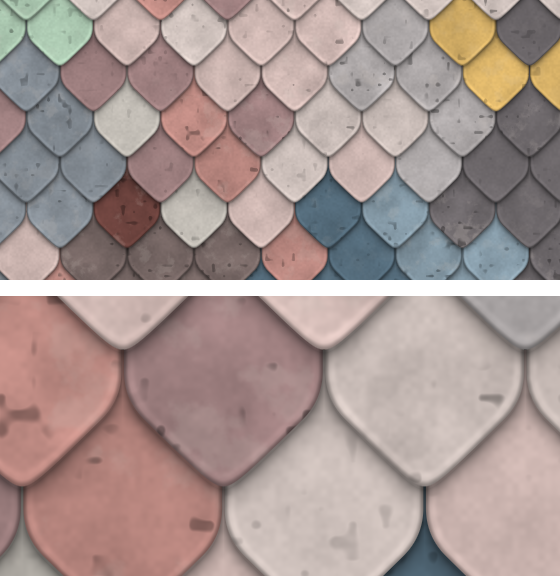
Top, the full canvas; bottom, a detail of the centre.
This pattern is drawn by a Shadertoy shader. Its source:

```glsl
const float HALF_WIDTH = 0.1198;
const float ROW_PITCH = 0.1628;
const vec2 FIRST_TIP = vec2(0.094, 0.0716);
const float TIP_RADIUS = 0.016;
const float CORNER_BLEND = 0.024;
const float SIDE_GAP = 0.0015;
const float SHADOW_DROP = 0.004;
const float SHADOW_WIDTH = 0.009;
const float SHADOW_DEPTH = 0.42;
const float TINT_JITTER = 0.95;
const vec3 GAP_COLOR = vec3(0.27, 0.24, 0.23);

const int TINT_COUNT = 14;
const vec3 TINTS[TINT_COUNT] = vec3[](
    vec3(0.66, 0.77, 0.68), vec3(0.79, 0.74, 0.72), vec3(0.80, 0.71, 0.69),
    vec3(0.76, 0.74, 0.71), vec3(0.74, 0.54, 0.51), vec3(0.62, 0.50, 0.50),
    vec3(0.42, 0.26, 0.24), vec3(0.85, 0.70, 0.41), vec3(0.68, 0.66, 0.66),
    vec3(0.42, 0.40, 0.41), vec3(0.51, 0.54, 0.57), vec3(0.52, 0.60, 0.65),
    vec3(0.33, 0.42, 0.48), vec3(0.46, 0.40, 0.39));

// Where each tint gathers: x, y measured downward, reach
const vec3 HOMES[TINT_COUNT] = vec3[](
    vec3(0.12, 0.06, 0.36), vec3(1.05, 0.22, 0.80), vec3(0.88, 0.38, 0.75),
    vec3(0.70, 0.48, 0.55), vec3(0.75, 0.50, 0.70), vec3(0.72, 0.42, 0.65),
    vec3(0.55, 0.60, 0.32), vec3(1.64, 0.18, 0.33), vec3(1.40, 0.45, 0.60),
    vec3(1.85, 0.62, 0.50), vec3(0.10, 0.65, 0.42), vec3(1.55, 0.92, 0.42),
    vec3(1.40, 1.00, 0.38), vec3(0.65, 0.92, 0.34));

float hash(vec2 p) {
    vec3 q = fract(p.xyx * 0.1031);
    q += dot(q, q.yzx + 33.33);
    return fract((q.x + q.y) * q.z);
}

float noise(vec2 p) {
    vec2 cell = floor(p), f = fract(p);
    f = f * f * (3.0 - 2.0 * f);
    return mix(mix(hash(cell), hash(cell + vec2(1, 0)), f.x),
               mix(hash(cell + vec2(0, 1)), hash(cell + vec2(1, 1)), f.x), f.y);
}

float fbm(vec2 p) {
    float sum = 0.0, amplitude = 0.5;
    for (int i = 0; i < 5; i++) {
        sum += amplitude * noise(p);
        p = mat2(1.6, 1.2, -1.2, 1.6) * p + 5.7;
        amplitude *= 0.5;
    }
    return sum;
}

float smoothMax(float a, float b, float k) {
    float h = max(k - abs(a - b), 0.0) / k;
    return max(a, b) + h * h * k * 0.25;
}

// Strip with a rounded 45 degree point; p is relative to the tip, y downward
float tileDistance(vec2 p) {
    float across = sqrt(p.x * p.x + TIP_RADIUS * TIP_RADIUS) - TIP_RADIUS;
    float slant = (across + p.y) * 0.7071;
    float side = abs(p.x) - HALF_WIDTH + SIDE_GAP;
    return smoothMax(slant, side, CORNER_BLEND);
}

// Nearest tint home wins, disturbed per tile
vec3 tileTint(vec2 id, vec2 center) {
    float best = 1e5;
    vec3 tint = TINTS[0];
    for (int i = 0; i < TINT_COUNT; i++) {
        float score = distance(center, HOMES[i].xy) / HOMES[i].z
                    + TINT_JITTER * hash(id * 3.7 + float(i) * 17.3);
        if (score < best) {
            best = score;
            tint = TINTS[i];
        }
    }
    return tint * (0.96 + 0.08 * hash(id + 91.0));
}

vec3 tileSurface(vec2 p, vec2 id, vec3 tint, float d) {
    vec2 q = p + id * 7.31 + 40.0;
    float wear = hash(id + 53.0);
    float clouds = fbm(q * 14.0) - 0.48;
    float grain = noise(q * 130.0) - 0.5;
    float pits = smoothstep(0.76, 0.95, noise(q * 52.0)) * smoothstep(0.4, 0.6, noise(q * 13.0));
    float chalk = smoothstep(0.52, 0.72, fbm(q * 22.0 + 9.0));
    vec3 color = tint * (1.0 + (0.16 + 0.18 * wear) * clouds + 0.05 * grain);
    color = mix(color, vec3(0.78, 0.74, 0.71), 0.22 * wear * chalk);
    color *= 1.0 - (0.08 + 0.25 * wear) * pits;

    // Pale worn rim inside a thin dark edge
    float rim = (d + 0.009) / 0.004;
    color *= 1.0 + 0.07 * exp(-rim * rim);
    return color * mix(0.68, 1.0, smoothstep(0.0, 0.006, -d));
}

void mainImage(out vec4 fragColor, in vec2 fragCoord) {
    float pixel = 1.0 / iResolution.y;
    vec2 p = fragCoord * pixel;
    p.y = 1.0 - p.y;
    float frontRow = ceil((p.y - FIRST_TIP.y) / ROW_PITCH);
    vec3 color = GAP_COLOR;

    // Lower rows first; each higher row overlaps and shades them
    for (int i = 1; i >= -1; i--) {
        float row = frontRow + float(i);
        float start = FIRST_TIP.x + HALF_WIDTH * mod(row, 2.0);
        float column = floor((p.x - start) / (2.0 * HALF_WIDTH) + 0.5);
        vec2 id = vec2(column, row);
        vec2 tip = vec2(start + column * 2.0 * HALF_WIDTH, FIRST_TIP.y + row * ROW_PITCH);
        float d = tileDistance(p - tip);
        float shadowDistance = max(tileDistance(p - tip - vec2(0.0, SHADOW_DROP)), 0.0);
        color *= 1.0 - SHADOW_DEPTH * exp(-shadowDistance / SHADOW_WIDTH);
        vec3 tint = tileTint(id, tip - vec2(0.0, 0.135));
        color = mix(color, tileSurface(p, id, tint, d), clamp(0.5 - d / pixel, 0.0, 1.0));
    }
    fragColor = vec4(color, 1.0);
}
```
